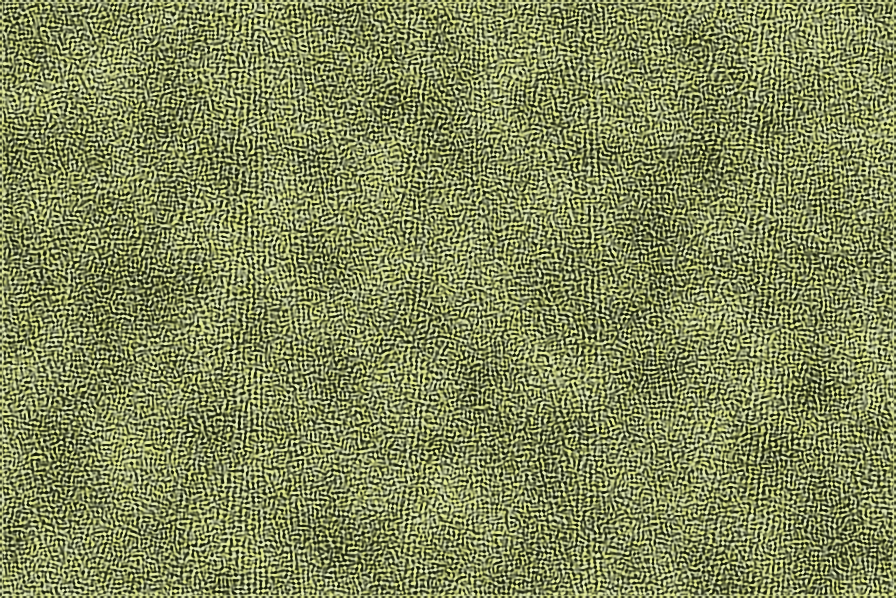
Write a Shadertoy shader that draws this texture.

```glsl
// Draws a fine, irregular yellow-green woven grain with faint cloudy shading and a dashed rim.

// Three random values in 0..1 from a 2D point, without sine
vec3 hash32(vec2 p) {
    vec3 q = fract(p.xyx * vec3(0.1031, 0.1030, 0.0973));
    q += dot(q, q.yxz + 33.33);
    return fract((q.xxy + q.yzz) * q.zyx);
}

// Smooth value noise, 0..1
float valueNoise(vec2 p) {
    vec2 cell = floor(p), f = fract(p);
    f = f * f * (3.0 - 2.0 * f);
    float low = mix(hash32(cell).x, hash32(cell + vec2(1, 0)).x, f.x);
    float high = mix(hash32(cell + vec2(0, 1)).x, hash32(cell + vec2(1, 1)).x, f.x);
    return mix(low, high, f.y);
}

// Layered noise centred on zero
float clouds(vec2 p) {
    float sum = 0.0, amplitude = 0.5;
    for (int i = 0; i < 4; i++) {
        sum += amplitude * (valueNoise(p) - 0.5);
        p = p * 2.03 + 17.3;
        amplitude *= 0.75;
    }
    return sum;
}

// Scattered wave packets, one nearly upright and one nearly level per cell
float weave(vec2 p) {
    vec2 home = floor(p);
    float sum = 0.0;
    for (int y = -1; y <= 1; y++)
    for (int x = -1; x <= 1; x++)
    for (int k = 0; k < 2; k++) {
        vec2 cell = home + vec2(x, y);
        vec3 seed = hash32(cell + float(k) * 157.0 + 11.0);
        vec3 shape = hash32(cell + float(k) * 91.0 + 403.0);
        vec2 d = p - cell - seed.xy;
        float window = max(0.0, 1.0 - dot(d, d));
        float angle = float(k) * 1.5708 + (shape.x - 0.5) * 0.8;
        float waves = mix(1.15, 1.6, shape.y);
        float along = dot(d, vec2(cos(angle), sin(angle)));
        sum += window * window * cos(6.28318 * (waves * along + seed.z));
    }
    return sum / 0.79;
}

void mainImage(out vec4 fragColor, in vec2 fragCoord) {
    vec2 p = fragCoord / iResolution.y;
    vec2 size = vec2(iResolution.x / iResolution.y, 1.0);

    // Grain and broad shading, spread evenly from dark to light
    float grain = weave(p * 85.0) + 0.9 * clouds(p * 11.0 + 5.0);
    float tone = 1.0 / (1.0 + exp(-1.75 * grain - 0.08));

    // Rim: dashes on the very edge, a paler line just inside
    vec2 toEdge = min(p, size - p);
    float edge = min(toEdge.x, toEdge.y);
    float run = toEdge.x < toEdge.y ? p.y : p.x;
    float dashes = 0.5 + 0.42 * cos(6.28318 * run * 85.0);
    float blur = 0.7 / iResolution.y;
    float line = 1.0 - smoothstep(0.0055 - blur, 0.0055 + blur, edge);
    float outer = 1.0 - smoothstep(0.003 - blur, 0.003 + blur, edge);
    tone = mix(tone, 0.55 + 0.4 * tone, line);
    tone = mix(tone, dashes, outer);

    // Olive black to pale yellow-green, with slight blue drift
    vec3 color = mix(vec3(0.06, 0.08, 0.01), vec3(0.93, 0.96, 0.69), tone);
    color.b += 0.22 * (valueNoise(p * 110.0 + 71.0) - 0.55) * tone;
    fragColor = vec4(clamp(color, 0.0, 1.0), 1.0);
}
```
